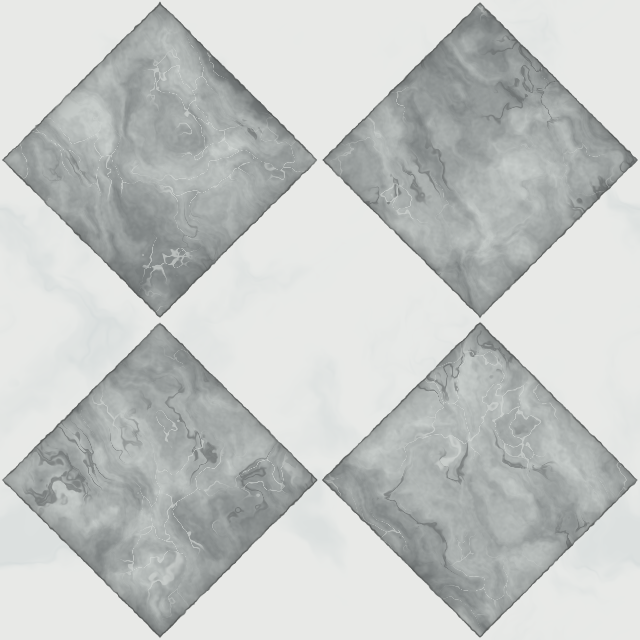
This texture is drawn by a three.js fragment shader. Its source:

```glsl
// Two by two grey marble diamonds, tip to tip on a pale marble ground.
// Each diamond gets its own seeded, streaked noise, cellular cracks and worn dark rim;
// the pale ground uses noise that wraps, so the whole square tiles.
varying vec2 vUv;

const float REPEATS = 2.0;          // diamonds across and down
const float HALF_DIAGONAL = 0.2465; // centre to tip of a diamond
const float SOFT = 0.0011;          // edge smoothing
const float ROUGHNESS = 0.0030;     // raggedness of the cut edge
const float RIM_WIDTH = 0.0034;
const float SHADE_WIDTH = 0.011;    // soft darkening inside the rim
const float GRAIN_ANGLE = 0.60;     // lean of the streaks, radians
const float WRAP = 256.0;           // noise period inside a diamond

const vec3 PALE = vec3(0.908, 0.914, 0.906);
const vec3 PALE_SMUDGE = vec3(0.825, 0.850, 0.850);
const vec3 DEEP_GREY = vec3(0.520, 0.540, 0.540);
const vec3 LIGHT_GREY = vec3(0.750, 0.770, 0.762);
const vec3 DARK_VEIN = vec3(0.410, 0.425, 0.425);
const vec3 WHITE_CRACK = vec3(0.830, 0.845, 0.835);
const vec3 RIM = vec3(0.320, 0.330, 0.325);

float hash(vec2 p) {
  vec3 q = fract(p.xyx * vec3(0.1031, 0.1030, 0.0973));
  q += dot(q, q.yzx + 33.33);
  return fract((q.x + q.y) * q.z);
}

// Value noise that repeats after "period" cells
float noise(vec2 p, float period) {
  vec2 f = fract(p);
  vec4 c = mod(vec4(floor(p), floor(p) + 1.0), period);
  f = f * f * (3.0 - 2.0 * f);
  return mix(mix(hash(c.xy), hash(c.zy), f.x),
             mix(hash(c.xw), hash(c.zw), f.x), f.y);
}

float fbm(vec2 p, float period) {
  float sum = 0.0, gain = 0.5;
  for (int i = 0; i < 5; i++) {
    sum += gain * noise(p, period);
    p = p * 2.0 + 17.0;
    period *= 2.0;
    gain *= 0.5;
  }
  return sum / 0.96875;
}

// Cellular noise: gap between the two nearest points, zero on cell borders
float cellBorder(vec2 p) {
  vec2 cell = floor(p);
  float nearest = 8.0, second = 8.0;
  for (int y = -1; y <= 1; y++) {
    for (int x = -1; x <= 1; x++) {
      vec2 c = cell + vec2(float(x), float(y));
      float d = length(c + vec2(hash(c), hash(c + 61.0)) - p);
      second = min(second, max(nearest, d));
      nearest = min(nearest, d);
    }
  }
  return second - nearest;
}

vec3 greyMarble(vec2 local, vec2 id) {
  // Turn into the grain: x across the streaks, y along them
  float seed = hash(id + 5.0);
  float angle = GRAIN_ANGLE + 0.35 * (seed - 0.5);
  float s = sin(angle), c = cos(angle);
  vec2 g = vec2(c * local.x + s * local.y, c * local.y - s * local.x);
  g += 1.0 + id * vec2(1.37, 0.83) + seed;
  vec2 warp = vec2(fbm(g * 9.0, WRAP), fbm(g * 9.0 + 50.0, WRAP)) - 0.5;

  // Clouds, streaks and fine grain
  float cloud = fbm(g * vec2(10.0, 7.0) + warp * 2.5, WRAP) - 0.5;
  float streak = fbm(g * vec2(50.0, 13.0) + warp * 7.0, WRAP) - 0.5;
  float grain = noise(g * 230.0, WRAP) - 0.5;
  float tone = 0.5 + 1.65 * cloud + 0.95 * streak + 0.13 * grain;
  vec3 color = mix(DEEP_GREY, LIGHT_GREY, clamp(tone, -0.15, 1.15));

  // Patchy dark veins along the grain
  float ridge = abs(fbm(g * vec2(15.0, 5.0) + warp * 3.0 + 90.0, WRAP) - 0.5);
  float veinPatch = smoothstep(0.48, 0.72, noise(g * 11.0 + 30.0, WRAP));
  color = mix(color, DARK_VEIN, 0.65 * veinPatch * (1.0 - smoothstep(0.0, 0.035, ridge)));

  // Thin white cracks
  float border = cellBorder(g * vec2(17.0, 12.0) + warp * 4.0);
  float crackPatch = smoothstep(0.45, 0.75, noise(g * 13.0 + 70.0, WRAP));
  return mix(color, WHITE_CRACK, 0.65 * crackPatch * (1.0 - smoothstep(0.008, 0.045, border)));
}

vec3 paleMarble(vec2 uv) {
  vec2 warp = vec2(fbm(uv * 5.0, 5.0), fbm(uv * 5.0 + 40.0, 5.0)) - 0.5;
  float cloud = fbm(uv * 6.0 + warp * 2.0, 6.0);
  float ridge = abs(fbm(uv * 4.0 + warp * 2.5 + 20.0, 4.0) - 0.5);
  float vein = (1.0 - smoothstep(0.0, 0.05, ridge)) * smoothstep(0.45, 0.65, cloud);
  return mix(PALE, PALE_SMUDGE, 0.55 * smoothstep(0.50, 0.78, cloud) + 0.22 * vein);
}

void main() {
  vec2 id = mod(floor(vUv * REPEATS), REPEATS);
  vec2 local = (fract(vUv * REPEATS) - 0.5) / REPEATS;

  // Distance inside the diamond, roughened
  float inside = (HALF_DIAGONAL - abs(local.x) - abs(local.y)) * 0.7071;
  float rough = 0.6 * noise(vUv * 128.0, 128.0) + 0.4 * noise(vUv * 256.0, 256.0) - 0.5;
  float edge = inside + ROUGHNESS * rough;

  // Darkened border with worn gaps
  vec3 stone = greyMarble(local, id);
  float wear = smoothstep(0.15, 0.6, noise(vUv * 90.0 + 9.0, 90.0));
  stone *= 1.0 - 0.20 * exp(-max(inside, 0.0) / SHADE_WIDTH);
  stone = mix(stone, RIM, (0.40 + 0.45 * wear) * (1.0 - smoothstep(0.0008, RIM_WIDTH, edge)));

  gl_FragColor = vec4(mix(paleMarble(vUv), stone, smoothstep(-SOFT, SOFT, edge)), 1.0);
}
```
